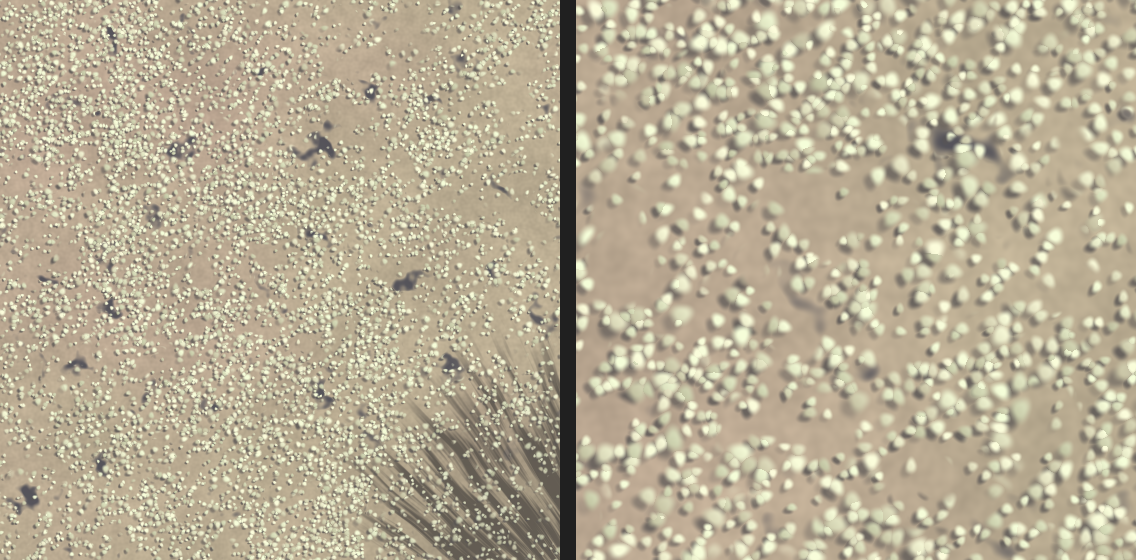
Left: the whole. Right: its middle third, enlarged.
A Shadertoy shader for this texture:

```glsl
#define SAND vec3(0.730, 0.675, 0.570)
#define PINK_SAND vec3(0.735, 0.640, 0.570)
#define SHADE vec3(0.385, 0.360, 0.325)
#define DEEP_SHADE vec3(0.29, 0.29, 0.33)
#define GRAIN_DULL vec3(0.77, 0.75, 0.63)
#define GRAIN_BRIGHT vec3(0.99, 0.99, 0.86)
#define GRAIN_CELLS 66.0
#define GRAIN_LAYERS 3
#define SHADOW_SHIFT vec2(-0.90, -0.75)
#define FAN_ROOT vec2(1.27, -0.36)

vec3 hash3(vec2 p) {
    vec3 q = fract(p.xyx * vec3(0.1031, 0.1030, 0.0973));
    q += dot(q, q.yxz + 33.33);
    return fract((q.xxy + q.yzz) * q.zyx);
}

float gradientDot(vec2 cell, vec2 offset) {
    float a = 6.2832 * hash3(cell + 71.0).x;
    return dot(vec2(cos(a), sin(a)), offset);
}

// Gradient noise, roughly -0.7 to 0.7
float noise(vec2 p) {
    vec2 i = floor(p), f = p - i;
    vec2 u = f * f * f * (f * (f * 6.0 - 15.0) + 10.0);
    vec2 e = vec2(0.0, 1.0);
    return mix(mix(gradientDot(i, f), gradientDot(i + e.yx, f - e.yx), u.x),
               mix(gradientDot(i + e.xy, f - e.xy), gradientDot(i + 1.0, f - 1.0), u.x), u.y);
}

float fbm(vec2 p) {
    return noise(p) + 0.5 * noise(p * 2.03 + 17.0) + 0.25 * noise(p * 4.1 + 41.0);
}

// Angle and distance of a point seen from the fan root
vec2 fanPolar(vec2 p) {
    vec2 d = p - FAN_ROOT;
    return vec2(atan(d.y, -d.x) + 0.012 * noise(p * 9.0), length(d));
}

// Strength of the fan-shaped area in the lower right corner
float fanArea(vec2 polar) {
    float reach = 0.92 + 0.16 * noise(vec2(polar.x * 22.0, 3.0));
    float sector = smoothstep(0.50, 0.72, polar.x) * (1.0 - smoothstep(1.12, 1.32, polar.x));
    return sector * (1.0 - smoothstep(0.52, reach, polar.y));
}

// Dark thin stalks spreading out from the fan root
float stalks(vec2 polar, float fan) {
    float broad = noise(vec2(polar.x * 30.0, polar.y * 6.0));
    float fine = noise(vec2(polar.x * 80.0 + 9.0, polar.y * 9.0));
    float hair = noise(vec2(polar.x * 170.0 + 31.0, polar.y * 14.0));
    return smoothstep(-0.25, 0.50, broad + 0.7 * fine + 0.4 * hair + 0.55 * fan - 0.22);
}

// Chance that a cell holds a grain: a dense diagonal band plus clumps
float grainDensity(vec2 p, float fan) {
    float across = dot(p - vec2(0.33, 0.62), vec2(0.87, 0.50));
    float band = exp(-14.0 * across * across);
    float clumps = fbm(p * 7.0 + 5.0) + 0.8 * noise(p * 21.0);
    return clamp(0.29 + 0.24 * band + 0.55 * clumps - 0.22 * fan, 0.07, 0.92);
}

// Soft irregular pebble, 1 inside and 0 outside
float pebble(vec2 d, float radius, float turn, float stretch) {
    float c = cos(turn), s = sin(turn);
    vec2 q = vec2(c * d.x + s * d.y, c * d.y - s * d.x) * vec2(stretch, 1.0 / stretch);
    float a = atan(q.y, q.x + 1e-5);
    float edge = radius * (1.0 + 0.07 * sin(3.0 * a + turn * 5.0));
    return 1.0 - smoothstep(0.35, 1.35, length(q) / edge);
}

void mainImage(out vec4 fragColor, in vec2 fragCoord) {
    vec2 p = fragCoord / iResolution.xy;

    // Sand with soft mottling and a warmer upper left
    float warmth = 0.6 - 0.6 * smoothstep(0.1, 0.75, length(p - vec2(0.1, 0.75)));
    warmth += 0.6 * noise(p * 4.0 + 30.0);
    vec3 color = mix(SAND, PINK_SAND, clamp(warmth, 0.0, 1.0));
    color *= 1.0 + 0.08 * noise(p * 7.0) + 0.07 * noise(p * 50.0) + 0.05 * noise(p * 150.0);

    // Fan of stalks over a dim ground
    vec2 polar = fanPolar(p);
    float fan = fanArea(polar);
    color = mix(color, SHADE, 0.25 * fan);
    color = mix(color, SHADE * 0.95, 0.92 * stalks(polar, fan) * min(1.0, fan * 2.5));

    // Scattered dark hollows and twigs
    vec2 warp = 0.020 * vec2(noise(p * 34.0), noise(p * 34.0 + 50.0));
    float hollow = fbm((p + warp) * 13.0 + 8.0) + 0.25 * noise(p * 60.0);
    hollow = smoothstep(0.38, 0.66, hollow) * (1.0 - fan);
    color = mix(color, DEEP_SHADE, 0.90 * hollow);

    // Grains and the shadows they throw to the lower left
    float density = grainDensity(p, fan) * (1.0 - 0.45 * hollow);
    float shadow = 0.0, cover = 0.0;
    vec3 grainColor = GRAIN_DULL;
    for (int layer = 0; layer < GRAIN_LAYERS; layer++) {
        float k = float(layer);
        vec2 g = p * GRAIN_CELLS * (1.0 + 0.22 * k) + k * 0.37;
        for (int y = -1; y <= 1; y++)
        for (int x = -1; x <= 1; x++) {
            vec2 cell = floor(g) + vec2(x, y);
            vec3 place = hash3(cell + 113.0 * k + 7.0);
            if (place.z >= density) continue;
            vec3 look = hash3(cell + 57.0 * k + 211.0);
            vec2 d = g - cell - 0.1 - 0.8 * place.xy;
            float presence = smoothstep(0.0, 0.08, density - place.z);
            float radius = mix(0.25, 0.44, look.x * look.x);
            float turn = 6.2832 * look.y, stretch = mix(0.82, 1.18, look.z);
            float depth = fract(look.z * 7.0);
            float shade = pebble(d - SHADOW_SHIFT * radius, radius, turn, stretch);
            shadow = max(shadow, presence * shade * mix(0.15, 1.0, depth));
            float body = presence * pebble(d, radius, turn, stretch);
            if (body > cover) {
                cover = body;
                float light = 0.15 + fract(look.y * 13.0) + 0.25 * dot(d, vec2(0.8, 0.6)) / radius;
                grainColor = mix(GRAIN_DULL, GRAIN_BRIGHT, clamp(light, 0.0, 1.0));
                grainColor += vec3(-0.03, 0.005, -0.01) * fract(look.x * 11.0);
            }
        }
    }
    color = mix(color, mix(SHADE, DEEP_SHADE, 0.4), 0.85 * shadow);
    color = mix(color, grainColor, cover * (1.0 - 0.25 * fan));

    fragColor = vec4(clamp(color, 0.0, 1.0), 1.0);
}
```
